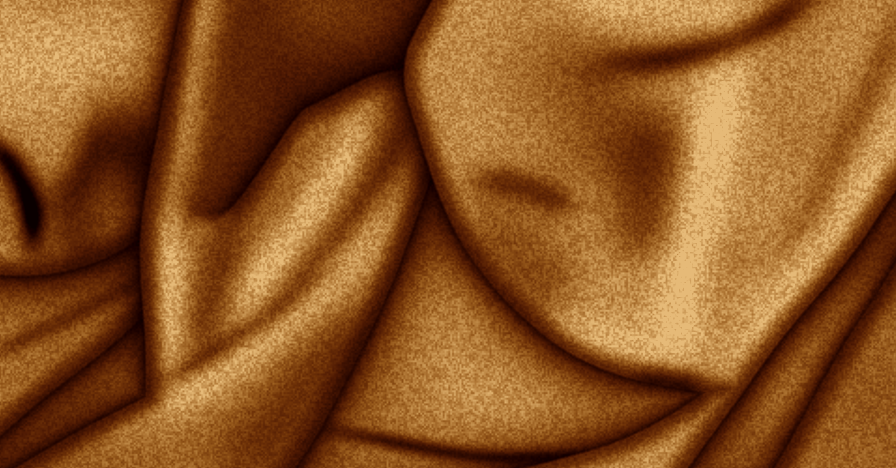
Give the GLSL for this texture, as a WebGL 2 fragment shader.

```glsl
#version 300 es
precision highp float;
// Draped golden satin: overlapping sheets with rolled edges, soft folds and a fine woven grain.

#define EDGE_SOFTNESS 0.004
#define ROLL_WIDTH 0.06
#define ROLL_DARK 0.35
#define SHADOW_DEPTH 0.9
#define SHADOW_REACH 0.045
#define WARP 0.022
#define MOTTLE 0.16
#define CONTRAST 1.32
#define BRIGHTEN 0.05
#define GRAIN_SCALE 250.0
#define GRAIN 0.42

uniform vec2 u_resolution;
out vec4 fragColor;

const vec3 SILK[6] = vec3[6](
  vec3(.14, .02, .00), vec3(.31, .10, .01), vec3(.44, .20, .03),
  vec3(.58, .34, .10), vec3(.71, .49, .23), vec3(.83, .64, .38));

float hash(vec2 p) {
  vec3 q = fract(p.xyx * .1031);
  q += dot(q, q.yzx + 33.33);
  return fract((q.x + q.y) * q.z);
}

float noise(vec2 p) {
  vec2 i = floor(p), f = fract(p), e = vec2(0, 1);
  f = f * f * (3. - 2. * f);
  return mix(mix(hash(i), hash(i + e.yx), f.x),
             mix(hash(i + e.xy), hash(i + e.yy), f.x), f.y);
}

// Signed distance to a bowed line (positive on its left) and position along it.
vec2 bowedLine(vec2 p, vec2 a, vec2 b, float bow) {
  vec2 dir = (b - a) / length(b - a), q = p - a;
  float t = dot(q, dir) / length(b - a), c = clamp(t, 0., 1.);
  return vec2(dir.x * q.y - dir.y * q.x - bow * 4. * c * (1. - c), t);
}

float side(vec2 p, vec2 a, vec2 b, float bow) { return bowedLine(p, a, b, bow).x; }

// Soft ridge or valley that fades out at both ends.
float fold(vec2 p, vec2 a, vec2 b, float bow, float width) {
  vec2 l = bowedLine(p, a, b, bow);
  float ends = smoothstep(-.25, .25, l.y) * (1. - smoothstep(.75, 1.25, l.y));
  return ends * exp(-l.x * l.x / (width * width));
}

// Lays a sheet over the cloth below; a firm edge is sharp, rolled and casts a shadow.
float lay(float below, float sheet, float d, float firm) {
  float soft = mix(.04, EDGE_SOFTNESS, firm);
  below *= 1. - firm * SHADOW_DEPTH * exp(min(d, 0.) / SHADOW_REACH);
  sheet *= mix(mix(1., ROLL_DARK, firm), 1., smoothstep(0., ROLL_WIDTH, d));
  return mix(below, sheet, smoothstep(-soft, soft, d));
}

float smoothMin(float a, float b, float k) {
  float h = max(k - abs(a - b), 0.) / k;
  return min(a, b) - h * h * k * .25;
}

float lobeRim(float x) {
  float cup = max(.42 - x, 0.);
  return .53 + .23 * smoothstep(.46, .66, x) + .09 * smoothstep(.58, .86, x) + 60. * cup * cup;
}

float clothTone(vec2 p) {
  // Cloth at the bottom and the right
  float tone = .64 + .14 * fold(p, vec2(.95, .45), vec2(1.05, .1), 0., .15)
    - .5 * fold(p, vec2(.72, .08), vec2(1.3, .01), -.01, .018)
    + .25 * fold(p, vec2(1.6, .06), vec2(1.91, .44), 0., .05);

  // Left: a slanted sheet under a heavy lump
  float slant = .6 - .25 * fold(p, vec2(0, .25), vec2(.31, .41), 0., .02);
  tone = lay(tone, slant, min(side(p, vec2(0, .07), vec2(.31, .33), 0.), .45 - p.x), 1.);
  float lump = .64 + .22 * fold(p, vec2(-.1, .82), vec2(.4, .88), .03, .12)
    - .45 * fold(p, vec2(.16, .66), vec2(.34, .64), .03, .09)
    - .65 * fold(p, vec2(-.02, .7), vec2(.08, .48), .03, .03)
    - .3 * fold(p, vec2(.13, .62), vec2(.2, .44), 0., .07);
  tone = lay(tone, lump, min(side(p, vec2(0, .42), vec2(.31, .5), -.03), .45 - p.x), 1.);

  // Right: the outermost sheet
  tone = lay(tone, .55, -side(p, vec2(1.66, 0), vec2(1.93, .47), 0.), 1.);

  // Shaded sheet in the upper middle
  float shade = .31 + .4 * fold(p, vec2(.46, 1.1), vec2(.37, .55), -.01, .045)
    + .08 * fold(p, vec2(.6, 1.), vec2(.85, .9), 0., .08);

  // Long lobe with a cupped rim that melts into the sheet on its left
  float slope = (lobeRim(p.x + .01) - lobeRim(p.x - .01)) / .02;
  float rim = (lobeRim(p.x) - p.y) / sqrt(1. + slope * slope);
  float lobe = .56 + .33 * fold(p, vec2(.8, .8), vec2(.5, .33), .02, .045)
    - .25 * fold(p, vec2(.86, .72), vec2(.62, .38), .02, .035)
    + .28 * fold(p, vec2(.87, .6), vec2(.3, .1), .05, .06)
    - .32 * fold(p, vec2(.34, .18), vec2(.67, .4), -.02, .025)
    - .22 * fold(p, vec2(.8, .32), vec2(.5, -.02), 0., .08)
    + .3 * fold(p, vec2(.38, .56), vec2(.36, .22), 0., .04)
    + .3 * fold(p, vec2(.42, .53), vec2(.5, .54), 0., .03)
    - .22 * fold(p, vec2(.5, .5), vec2(.44, .25), 0., .05);
  shade = lay(shade, lobe, rim, smoothstep(.38, .52, p.x));

  // Both share an outline with a foot at the bottom
  float left = side(p, vec2(.39, 1), vec2(.31, .15), -.035);
  float foot = -side(p, vec2(.07, .02), vec2(.4, .2), 0.);
  float right = side(p, vec2(.62, -.02), vec2(.93, .63), -.025);
  tone = lay(tone, shade, min(max(left, foot), right), 1.);

  // Great drape hanging from the top right
  float fall = .7 * exp(-5. * (p.x - .86));
  float hem = (p.y - .13 - fall) / sqrt(1. + 25. * fall * fall);
  hem = smoothMin(hem, side(p, vec2(.93, 1), vec2(.835, .82), 0.), .05);
  float tail = -side(p, vec2(1.1, 0), vec2(1.53, .17), -.03);
  float drape = .7 + .3 * fold(p, vec2(1.57, .88), vec2(1.45, .27), -.02, .06)
    - .3 * fold(p, vec2(1.42, .74), vec2(1.36, .46), 0., .08)
    - .34 * fold(p, vec2(1.03, .62), vec2(1.22, .56), .01, .035)
    - .5 * fold(p, vec2(1.32, .86), vec2(1.74, 1.02), -.04, .035)
    + .15 * fold(p, vec2(1.25, 1.), vec2(1.6, .97), 0., .06)
    + .2 * fold(p, vec2(1.93, .82), vec2(1.58, .18), 0., .08)
    - .3 * fold(p, vec2(1.92, .95), vec2(1.68, .48), .02, .04)
    - .2 * fold(p, vec2(1.02, .52), vec2(1.2, .36), 0., .09)
    + .18 * fold(p, vec2(1.18, .3), vec2(1.5, .28), -.02, .06)
    - .45 * fold(p, vec2(1.36, .17), vec2(1.5, .16), .01, .04)
    - .2 * fold(p, vec2(1.24, .92), vec2(1.34, .6), 0., .11);
  return lay(tone, drape, min(max(hem, tail), side(p, vec2(1.48, 0), vec2(1.91, .59), 0.)), 1.);
}

void main() {
  vec2 p = gl_FragCoord.xy / u_resolution.y;
  vec2 sway = vec2(noise(p * 4.), noise(p * 4. + 17.)) - .5;
  float tone = clothTone(p + WARP * sway);

  // Uneven sheen, then woven grain that is stronger in the light
  tone += MOTTLE * (noise(p * 7. + 5.) - .5) * tone;
  tone = .5 + CONTRAST * (tone - .5) + BRIGHTEN;
  float grain = .75 * noise(p * GRAIN_SCALE) + .25 * noise(p * GRAIN_SCALE * .4 + 9.) - .5;
  tone += GRAIN * grain * (.2 + max(tone, 0.));

  float level = clamp(tone, -.12, 1.12) * 5.;
  int low = clamp(int(level), 0, 4);
  fragColor = vec4(mix(SILK[low], SILK[low + 1], level - float(low)), 1);
}
```
